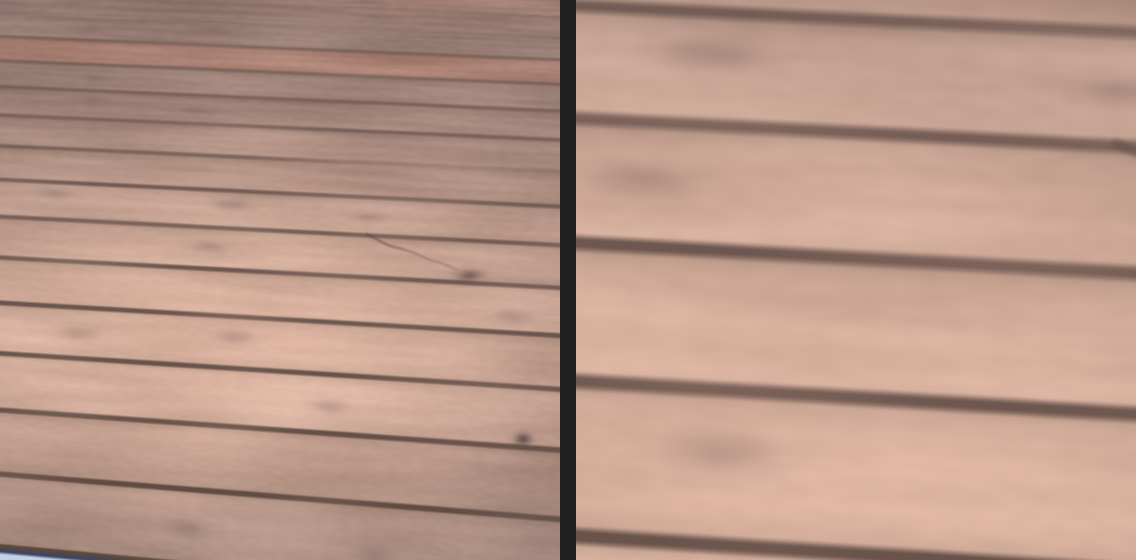
Left, the full canvas; right, a detail of the centre.
This texture is drawn by a three.js fragment shader. Its source:

```glsl
// Weathered wooden deck seen at a slant: boards shrink towards the top.
// A perspective formula turns height into a board number; seams, grain,
// stains and knots are then drawn in board space with gradient noise.

varying vec2 vUv;

// Board layout, with y measured downwards from the top edge
const float VANISH = 1.0273;      // distance of the horizon above the top
const float BOARD_SCALE = 28.82;
const float BOARD_OFFSET = 26.38;
const float LAST_SEAM = 12.0;
const float WORN_SEAM = 4.0;      // seam that fades on its right side
const float DECK_END = 0.984;

// Light, wear and seam size
const vec2 LIGHT_CENTER = vec2(0.42, 0.60);
const vec2 LIGHT_SIZE = vec2(0.95, 0.39);
const float BOARD_VARIATION = 0.035;
const float STAIN = 0.085;
const float GRAIN = 0.045;
const float FINE_GRAIN = 0.022;
const float SEAM_FAR = 0.0017;
const float SEAM_NEAR = 0.0042;
const float SEAM_BLUR = 0.0038;

// Colours
const vec3 WOOD_SHADE = vec3(0.55, 0.455, 0.425);
const vec3 WOOD_LIGHT = vec3(0.855, 0.70, 0.625);
const vec3 WOOD_RED = vec3(0.73, 0.535, 0.47);
const vec3 SEAM_PALE = vec3(0.45, 0.36, 0.335);
const vec3 SEAM_DARK = vec3(0.35, 0.275, 0.235);
const vec3 KNOT_COLOR = vec3(0.36, 0.29, 0.285);
const vec3 EDGE_BLUE = vec3(0.25, 0.27, 0.38);
const vec3 GAP_LIGHT = vec3(0.76, 0.82, 0.91);

float hash(vec2 p) {
  vec3 q = fract(vec3(p.xyx) * 0.1031);
  q += dot(q, q.yzx + 33.33);
  return fract((q.x + q.y) * q.z);
}

float corner(vec2 cell, vec2 offset) {
  float a = 6.2832 * hash(cell);
  return dot(vec2(cos(a), sin(a)), offset);
}

float gradientNoise(vec2 p) {
  vec2 i = floor(p), f = fract(p), e = vec2(1.0, 0.0);
  vec2 u = f * f * f * (f * (f * 6.0 - 15.0) + 10.0);
  return mix(mix(corner(i, f), corner(i + e, f - e), u.x),
             mix(corner(i + e.yx, f - e.yx), corner(i + 1.0, f - 1.0), u.x), u.y);
}

float spot(vec2 p, vec2 center, vec2 size) {
  vec2 d = (p - center) / size;
  return exp(-dot(d, d));
}

float segment(vec2 p, vec2 a, vec2 b) {
  vec2 d = b - a;
  return length(p - a - d * clamp(dot(p - a, d) / dot(d, d), 0.0, 1.0));
}

// Height at which the board line through p meets the left edge
float leftHeight(vec2 p) {
  float y = p.y;
  for (int i = 0; i < 4; i++) {
    float t = (y - 0.065) / 0.781;
    y = p.y - p.x * (0.0417 + 0.0104 * t + 0.0286 * t * t);
  }
  return y;
}

void main() {
  vec2 p = vec2(vUv.x, 1.0 - vUv.y);
  float y = leftHeight(p);
  float n = BOARD_OFFSET - BOARD_SCALE / (y + VANISH);
  float board = floor(n);
  float seam = floor(n + 0.5);
  float spacing = (y + VANISH) * (y + VANISH) / BOARD_SCALE;

  // Broad light, board tone and stains
  vec3 color = mix(WOOD_SHADE, WOOD_LIGHT, spot(p, LIGHT_CENTER, LIGHT_SIZE));
  float redness = 0.6 * smoothstep(-0.05, 0.05, n) * (1.0 - smoothstep(0.95, 1.05, n));
  redness += 0.4 * spot(p, vec2(0.85, 0.0), vec2(0.3, 0.03));
  color = mix(color, WOOD_RED, redness);
  float tone = BOARD_VARIATION * (hash(vec2(board + 20.0, 7.0)) - 0.5);
  tone += STAIN * gradientNoise(vec2(p.x * 3.5 + board * 5.3, n * 0.9 + 9.0));
  tone += GRAIN * gradientNoise(vec2(p.x * 5.0 + board * 3.7, n * 5.0));
  tone += FINE_GRAIN * gradientNoise(vec2(p.x * 45.0, y * 130.0));
  color += tone * vec3(1.0, 0.92, 0.88);

  // Small faint marks, at most one in each board cell
  vec2 cell = vec2(floor(p.x * 4.0), board);
  vec2 inCell = vec2(fract(p.x * 4.0), fract(n));
  vec2 place = 0.3 + 0.4 * vec2(hash(cell + 41.0), hash(cell + 73.0));
  float mark = step(0.72, hash(cell + 17.0)) * spot(inCell, place, vec2(0.12, 0.13));
  color = mix(color, KNOT_COLOR, 0.22 * mark);

  // Seams: crisp upper side, soft lower side
  float offset = (n - seam) * spacing;
  float width = mix(SEAM_FAR, SEAM_NEAR, y);
  float line = 1.0 - smoothstep(width - 0.5 * SEAM_BLUR, width + SEAM_BLUR, abs(offset));
  float strength = mix(0.72, 0.96, smoothstep(0.0, 0.6, y)) * mix(0.25, 1.0, step(0.0, seam));
  strength *= 1.0 + 0.35 * gradientNoise(vec2(p.x * 4.0, seam * 3.7 + 50.0));
  if (seam == WORN_SEAM) strength *= 1.0 - 0.65 * smoothstep(0.4, 0.65, p.x);
  color *= 1.0 - 0.12 * strength * exp(-abs(offset - 0.004) / 0.006);
  color = mix(color, mix(SEAM_PALE, SEAM_DARK, y * y), clamp(line * strength, 0.0, 1.0));

  // Split running into a knot, and the dark knots
  vec2 bent = p + vec2(0.0, 0.006 * gradientNoise(p * 18.0));
  float split = 1.0 - smoothstep(0.0005, 0.005, segment(bent, vec2(0.655, 0.421), vec2(0.835, 0.488)));
  float knots = 0.42 * split * (1.0 - 0.5 * smoothstep(0.68, 0.78, p.x));
  knots = max(knots, 0.65 * spot(bent, vec2(0.838, 0.492), vec2(0.022, 0.011)));
  knots = max(knots, 0.85 * spot(bent, vec2(0.934, 0.785), vec2(0.015, 0.012)));
  knots = max(knots, 0.28 * spot(bent, vec2(0.415, 0.366), vec2(0.03, 0.011)));
  color = mix(color, KNOT_COLOR, knots);

  // Front edge of the deck with the bright gap below
  float edge = smoothstep(LAST_SEAM - 0.06, LAST_SEAM + 0.02, n);
  color = mix(color, SEAM_DARK, 0.9 * edge);
  color = mix(color, EDGE_BLUE, smoothstep(DECK_END - 0.007, DECK_END - 0.001, y));
  color = mix(color, GAP_LIGHT, smoothstep(DECK_END, DECK_END + 0.007, y));

  gl_FragColor = vec4(clamp(color, 0.0, 1.0), 1.0);
}
```
